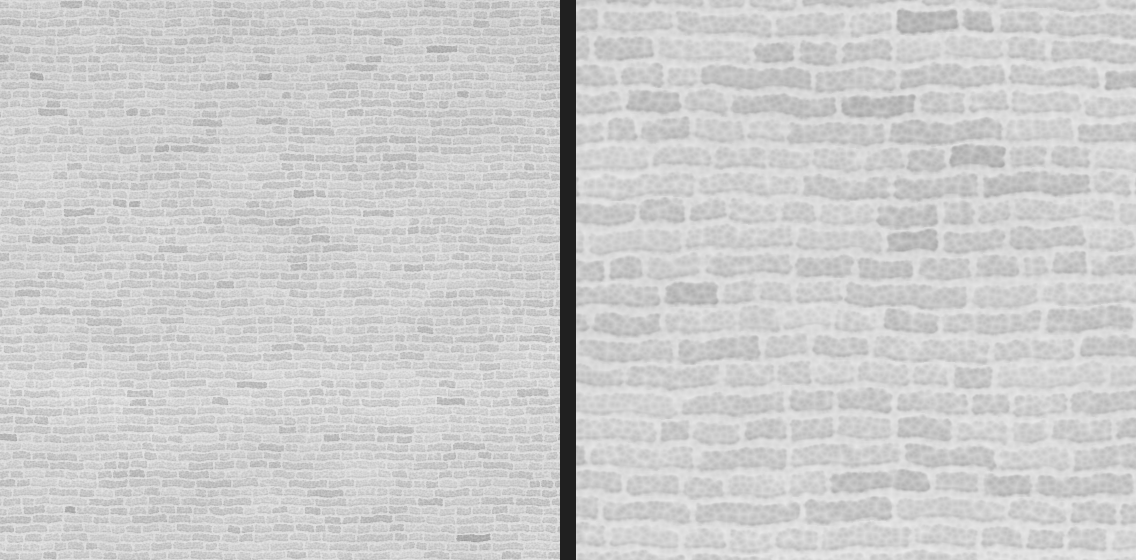
Left, the full canvas; right, a detail of the centre.
Write a WebGL 1 fragment shader that draws this texture.

```glsl
precision highp float;
// Whitewashed old brick wall: 62 thin courses of uneven pale grey bricks with light, soft mortar.

uniform vec2 u_resolution;

const float TAU = 6.2831853;
const float COURSES = 62.0;
const float PAIRS = 17.0; // brick-length cells across one course

float hash(vec2 p) {
  p = fract(p * vec2(0.1031, 0.1137) + 0.017);
  p += dot(p, p.yx + 33.33);
  return fract((p.x + p.y) * p.x * 17.31);
}

// Cellular noise: distance to the nearest scattered point, tiling with the grid.
float cellular(vec2 uv, vec2 grid) {
  vec2 p = uv * grid;
  vec2 base = floor(p);
  float nearest = 2.0;
  for (int j = -1; j <= 1; j++) {
    for (int i = -1; i <= 1; i++) {
      vec2 cell = base + vec2(float(i), float(j));
      vec2 id = mod(cell, grid);
      vec2 point = cell + vec2(hash(id + 3.7), hash(id + 91.3));
      nearest = min(nearest, length(p - point));
    }
  }
  return nearest;
}

// Layered sines for broad stains, roughly -1 to 1.
float stains(vec2 uv) {
  vec2 p = uv * TAU;
  float s = sin(p.x * 2.0 + 1.7 * sin(p.y * 3.0 + 0.6));
  s += 0.7 * sin(p.y * 5.0 + 2.0 * sin(p.x * 3.0 + 1.9));
  s += 0.6 * sin(p.x * 9.0 - p.y * 7.0 + 2.0 * sin(p.y * 4.0 + p.x * 5.0));
  return s / 2.3;
}

// Uneven position of the upright joint at the start of a cell.
float joint(float cell, float row) {
  return cell + 0.34 * (hash(vec2(mod(cell, PAIRS), row + 5.0)) - 0.5);
}

void main() {
  vec2 uv = gl_FragCoord.xy / u_resolution;
  float pixel = COURSES / u_resolution.y;

  // Slightly wavy courses
  float wave = 0.10 * sin(TAU * (uv.x * 5.0 + uv.y * 3.0))
             + 0.06 * sin(TAU * (uv.x * 23.0 - uv.y * 11.0));
  float v = uv.y * COURSES + wave;
  float row = mod(floor(v), COURSES);

  // Find the cell between two shifted joints
  float u = uv.x * PAIRS + 0.5 * mod(row, 2.0) + 0.5 * hash(vec2(row, 41.0));
  float cell = floor(u);
  if (u < joint(cell, row)) cell -= 1.0;
  else if (u > joint(cell + 1.0, row)) cell += 1.0;
  float left = joint(cell, row);
  float right = joint(cell + 1.0, row);
  vec2 id = vec2(mod(cell, PAIRS), row);

  // Split many cells into two short bricks, more often in every other course
  if (hash(id + 17.0) < mix(0.28, 0.72, mod(row, 2.0))) {
    float middle = mix(left, right, 0.38 + 0.24 * hash(id + 29.0));
    if (u < middle) right = middle;
    else { left = middle; id += vec2(120.0, 0.0); }
  }

  // Rounded brick outline, measured in course heights
  float grain = cellular(uv, vec2(230.0, 260.0));
  float lumps = cellular(uv, vec2(88.0, 150.0));
  float aspect = COURSES / PAIRS;
  vec2 q = vec2((u - 0.5 * (left + right)) * aspect, fract(v) - 0.5);
  q.y += 0.07 * (hash(id + 53.0) - 0.5);
  vec2 size = vec2(0.5 * (right - left) * aspect - 0.13,
                   0.37 - 0.05 * hash(id + 67.0));
  vec2 corner = abs(q) - size + 0.14;
  float dist = length(max(corner, 0.0)) + min(max(corner.x, corner.y), 0.0) - 0.14;
  dist += 0.12 * (lumps - 0.5) + 0.06 * (grain - 0.5);
  float soft = max(0.07, 0.6 * pixel);
  float face = 1.0 - smoothstep(-soft, soft, dist);

  // Brick tone: most pale, a few left dark
  float tone = 0.803 + 0.055 * (hash(id + 71.0) - 0.5);
  tone -= 0.035 * smoothstep(0.80, 0.92, hash(id + 83.0));
  tone -= 0.09 * smoothstep(0.965, 1.0, hash(id + 97.0));
  tone += 0.10 * (grain - 0.5) + 0.05 * (lumps - 0.5);

  // Mortar, partly smeared over some bricks
  float mortar = 0.862 + 0.05 * (grain - 0.5);
  float smear = 0.45 * smoothstep(0.55, 1.0, hash(id + 109.0));
  float shade = mix(mortar, tone, face * (1.0 - smear));

  // Shadow below each brick and a faint light along its top
  float rim = exp(-dist * dist / (soft * soft * 1.6));
  shade -= 0.055 * rim * smoothstep(0.1, 0.3, -q.y);
  shade += 0.020 * rim * smoothstep(0.1, 0.3, q.y);

  // Broad weathering, a pale band low on the wall and a duller top
  shade += 0.012 * stains(uv) - 0.016 * smoothstep(0.6, 1.0, uv.y);
  shade += 0.018 * exp(-pow((uv.y - 0.30) / 0.07, 2.0));

  gl_FragColor = vec4(vec3(clamp(shade, 0.0, 1.0)), 1.0);
}
```
